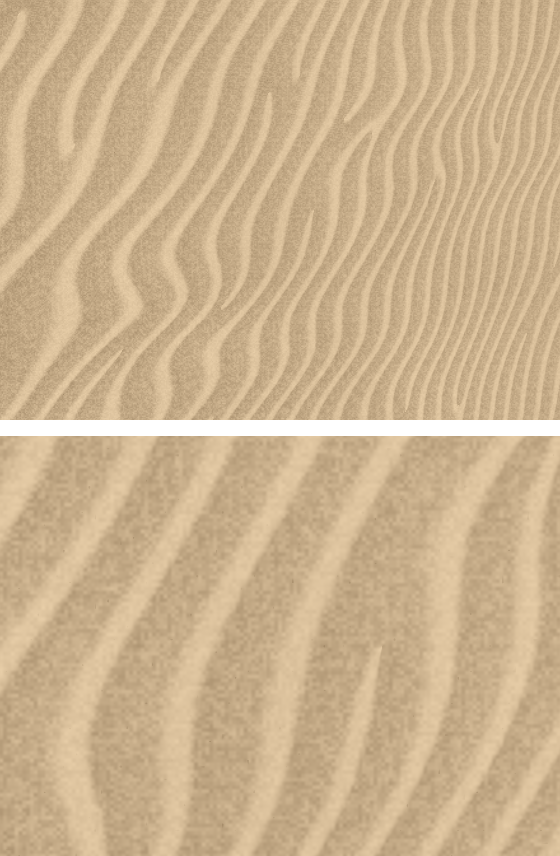
Top: the whole. Bottom: its middle third, enlarged.
A WebGL 1 fragment shader for this texture:

```glsl
precision highp float;
// Wind-rippled sand seen at a slant: leaning, meandering crests that crowd to the right.
// A warped stripe phase gives the ripples, phase dislocations make crests fork and end,
// and layered value noise adds the grains.

uniform vec2 u_resolution;

const vec3 SAND_DARK = vec3(0.715, 0.615, 0.478);
const vec3 SAND_LIGHT = vec3(0.895, 0.793, 0.645);
const float TAU = 6.2831853;
const float ASPECT = 1.3333;
const vec3 CROWDING = vec3(7.5, 3.5, 2.3);  // ripple count as a cubic in x
const vec2 LEAN = vec2(0.52, 0.27);         // crest slant at left and right
const vec2 MEANDER = vec2(0.024, 0.009);    // bend width at left and right
const float MEANDER_RATE = 16.0;
const float DRIFT = 0.05;                   // irregular sideways warp
const int FORKS = 18;
const float FORK_STRETCH = 0.35;            // below 1 draws forks out along the crests
const float SKEW = 0.35;                    // steepens the right flank
const float TROUGH_TONE = 0.31;
const float CREST_TONE = 0.90;
const float SHADE = 0.16;
const float GRAIN_SCALE = 330.0;
const float GRAIN = 0.85;

float hash(vec2 p) {
  return fract(sin(dot(p, vec2(127.1, 311.7))) * 43758.5453);
}

float noise(vec2 p) {
  vec2 cell = floor(p);
  vec2 f = fract(p);
  f = f * f * (3.0 - 2.0 * f);
  float low = mix(hash(cell), hash(cell + vec2(1.0, 0.0)), f.x);
  float high = mix(hash(cell + vec2(0.0, 1.0)), hash(cell + vec2(1.0, 1.0)), f.x);
  return mix(low, high, f.y);
}

// Each dislocation winds the phase once, adding or ending one crest.
float forkPhase(vec2 p) {
  float phase = 0.0;
  float turn = 1.0;
  for (int i = 0; i < FORKS; i++) {
    float id = float(i);
    float along = (id + hash(vec2(id, 3.7))) / float(FORKS);
    vec2 core = vec2(ASPECT * pow(along, 0.75), hash(vec2(id, 8.3)));
    vec2 d = p - core;
    d.x -= mix(LEAN.x, LEAN.y, core.x / ASPECT) * d.y;
    phase += turn * atan(d.y * FORK_STRETCH, d.x + 1e-5) / TAU;
    turn = -turn;
  }
  return phase;
}

float ripplePhase(vec2 p) {
  float across = p.x / ASPECT;
  float x = p.x - mix(LEAN.x, LEAN.y, across) * (p.y - 0.5);
  float bend = MEANDER_RATE * (p.y - 0.42 * p.x) * (1.0 + 0.3 * across);
  bend += 4.0 * noise(p * 2.3 + 5.0);
  float width = mix(MEANDER.x, MEANDER.y, across);
  x += width * (0.5 + noise(p * 3.0 + 17.0)) * sin(bend);
  x += DRIFT * mix(1.0, 0.5, across) * (noise(p * 4.0 + 31.0) - 0.5);
  return x * (CROWDING.x + x * (CROWDING.y + x * CROWDING.z)) + forkPhase(p);
}

void main() {
  vec2 p = gl_FragCoord.xy / u_resolution.y;
  float across = p.x / ASPECT;

  // Ripple relief: bright crest, shaded foot on its right
  float angle = TAU * ripplePhase(p);
  float wave = cos(angle - SKEW * cos(angle));
  float crest = smoothstep(0.05, 0.98, wave);
  float foot = pow(0.5 + 0.5 * cos(angle - 2.1), 3.0) * (1.0 - crest);
  float relief = mix(1.0, 0.8, across);
  float tone = TROUGH_TONE + 0.07 * across;
  tone += relief * ((CREST_TONE - TROUGH_TONE) * crest - SHADE * foot);
  tone += 0.12 * (noise(p * 6.0 + 50.0) - 0.5);

  // Grains: rougher in the troughs, with a few dark specks
  float fine = noise(p * GRAIN_SCALE) - 0.5;
  float coarse = noise(p * GRAIN_SCALE * 0.45 + 71.0) - 0.5;
  float roughness = mix(1.0, 0.5, crest) * mix(1.0, 0.75, across);
  tone += GRAIN * roughness * (0.7 * fine + 0.35 * coarse);
  float speck = smoothstep(0.94, 1.0, noise(p * GRAIN_SCALE * 0.6 + 113.0));
  tone -= 0.5 * speck * roughness;

  vec3 color = mix(SAND_DARK, SAND_LIGHT, clamp(tone, -0.45, 1.1));
  gl_FragColor = vec4(color, 1.0);
}
```
